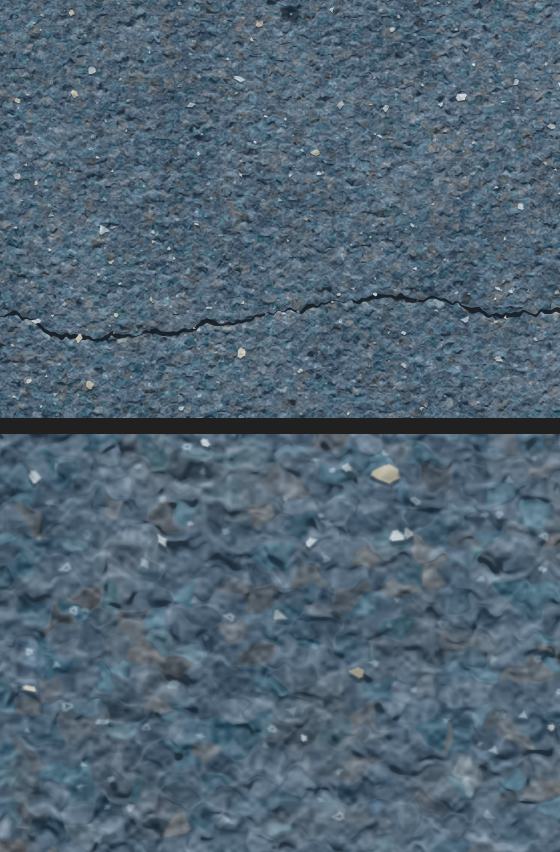
Top: the whole. Bottom: its middle third, enlarged.
A Shadertoy shader for this texture:

```glsl
// Weathered blue-grey asphalt: packed grains over a rough relief lit from above,
// strewn with angular pale chips and fine specks, and split by a ragged crack.
// Lengths are in units of the canvas height.

const vec3 BINDER = vec3(0.318, 0.397, 0.466);
const vec3 CREVICE = vec3(0.12, 0.165, 0.21);
const vec3 PALE_STONE = vec3(0.78, 0.82, 0.84);
const vec3 CREAM_STONE = vec3(0.83, 0.81, 0.74);
const vec3 SPECK = vec3(0.60, 0.68, 0.73);
const vec3 TEAL_TINT = vec3(-0.035, 0.015, 0.015);
const vec3 WARM_TINT = vec3(0.045, 0.005, -0.03);
const vec2 RELIEF_FREQ = vec2(42.0, 66.0);
const vec2 GRAIN_FREQ = vec2(50.0, 64.0);
const float LIGHT_STEP = 0.006;
const float RELIEF_GAIN = 0.36;
const float GRAIN_GAIN = 0.15;
const float FINE_GAIN = 0.13;
const float CRACK_WIDTH = 0.0045;

float hash(vec2 p) {
    return fract(sin(dot(p, vec2(127.1, 311.7))) * 43758.5453);
}

vec2 hash2(vec2 p) {
    return vec2(hash(p), hash(p + 57.3));
}

float noise(vec2 p) {
    vec2 i = floor(p), f = fract(p);
    f = f * f * (3.0 - 2.0 * f);
    return mix(mix(hash(i), hash(i + vec2(1, 0)), f.x),
               mix(hash(i + vec2(0, 1)), hash(i + vec2(1, 1)), f.x), f.y);
}

float relief(vec2 p) {
    p *= RELIEF_FREQ;
    return 0.5 * noise(p) + 0.3 * noise(p * 2.03 + 17.0) + 0.2 * noise(p * 4.1 + 41.0);
}

// Voronoi grains: x = random value of the grain, y = distance to its border
vec2 grains(vec2 p) {
    vec2 cell = floor(p), id = cell;
    float near = 9.0, next = 9.0;
    for (int j = -1; j <= 1; j++)
    for (int i = -1; i <= 1; i++) {
        vec2 c = cell + vec2(i, j);
        float d = length(c + hash2(c) - p);
        if (d < near) { next = near; near = d; id = c; }
        else next = min(next, d);
    }
    return vec2(hash(id + 9.7), next - near);
}

// Scattered angular stones: x = signed distance, y = random value of the stone
vec2 stones(vec2 p, float spacing, float radius, float density, float seed) {
    vec2 cell = floor(p / spacing);
    vec2 best = vec2(1.0, 0.0);
    for (int j = -1; j <= 1; j++)
    for (int i = -1; i <= 1; i++) {
        vec2 c = cell + vec2(i, j), key = c + seed;
        if (hash(key) > density) continue;
        vec2 q = p - (c + hash2(key + 3.1)) * spacing;
        float size = radius * mix(0.65, 1.35, hash(key + 5.9));
        float turn = 6.283 * hash(key + 8.3), d = -1.0;
        q.y *= 1.2;
        for (int k = 0; k < 6; k++) {
            float a = turn + float(k) * 1.047;
            float reach = size * mix(0.5, 1.25, hash(key + float(k) * 1.7));
            d = max(d, dot(q, vec2(cos(a), sin(a))) - reach);
        }
        if (d < best.x) best = vec2(d, hash(key + 12.4));
    }
    return best;
}

float crackHeight(float x) {
    float y = 0.252 - 0.058 * smoothstep(0.0, 0.17, x)
            + 0.095 * smoothstep(0.2, 1.02, x) - 0.035 * smoothstep(1.02, 1.2, x);
    return y + 0.018 * (noise(vec2(x * 22.0, 3.0)) - 0.5)
             + 0.010 * (noise(vec2(x * 75.0, 8.0)) - 0.5);
}

void mainImage(out vec4 fragColor, in vec2 fragCoord) {
    vec2 p = fragCoord / iResolution.y;
    float soft = max(0.0016, 0.7 / iResolution.y);
    vec2 warp = vec2(noise(p * 95.0), noise(p * 95.0 + 31.0)) - 0.5;
    vec2 w = p + warp * 0.010;

    // Relief, grains and fine grit
    float slope = relief(w + vec2(-0.3, 1.0) * LIGHT_STEP) - relief(w);
    vec2 grain = grains(w * GRAIN_FREQ);
    float tone = -RELIEF_GAIN * slope;
    tone += GRAIN_GAIN * (grain.x - 0.5) * smoothstep(0.0, 0.25, grain.y);
    tone += FINE_GAIN * (noise(p * vec2(210.0, 240.0)) - 0.5);
    tone += 0.06 * (noise(p * 9.0) - 0.5);
    vec3 col = BINDER + tone;
    float hue = hash(vec2(grain.x * 91.0, 4.0));
    col += TEAL_TINT * smoothstep(0.6, 1.0, hue) + WARM_TINT * smoothstep(0.75, 1.0, 1.0 - hue);
    col += WARM_TINT * 0.5 * smoothstep(0.55, 0.9, noise(p * 28.0));
    col = mix(col, CREVICE, 0.75 * smoothstep(0.14, 0.34, slope));

    // Dull stones half sunk in the binder
    vec2 dull = stones(w, 0.07, 0.013, 0.22, 71.0);
    vec3 dullColor = mix(vec3(0.34, 0.47, 0.58), vec3(0.52, 0.55, 0.56), dull.y);
    col = mix(col, dullColor + tone, 0.5 * smoothstep(soft, -soft, dull.x));

    // Dark stain near the upper edge
    float stain = length((w - vec2(0.697, 0.962)) * vec2(1.0, 1.4)) + 0.03 * (noise(p * 60.0) - 0.5);
    col = mix(col, CREVICE + 0.4 * tone, 0.75 * smoothstep(0.032, 0.02, stain));

    // Crack with a shaded upper lip and crumbled lower lip
    float above = p.y - crackHeight(p.x) + warp.y * 0.006;
    float gap = CRACK_WIDTH * mix(0.1, 1.5, noise(vec2(p.x * 30.0, 15.0)));
    float lip = smoothstep(0.025, 0.0, above) * smoothstep(-0.006, 0.0, above);
    col = mix(col, CREVICE, 0.35 * lip * noise(p * 55.0));
    float crumbs = smoothstep(-0.026, -0.008, above) * smoothstep(0.004, -0.004, above);
    col += vec3(0.17, 0.15, 0.12) * crumbs * smoothstep(0.45, 0.8, noise(p * 70.0 + 6.0));
    col = mix(col, CREVICE * 0.65, 0.9 * smoothstep(gap + soft, gap - soft, abs(above)));

    // Fine specks, some of them hollow rings
    vec2 speck = stones(p, 0.022, 0.0038, 0.28, 23.0);
    float ring = step(0.7, speck.y) * smoothstep(-0.0015, -0.0035, speck.x);
    float speckMask = smoothstep(soft, -soft, speck.x) * mix(0.25, 0.8, speck.y);
    col = mix(col, SPECK + tone, speckMask * (1.0 - 0.7 * ring));

    // Bright chips in two sizes, each over a thin shadow
    for (int k = 0; k < 2; k++) {
        float big = float(k), spacing = mix(0.05, 0.09, big), radius = mix(0.0048, 0.0098, big);
        vec2 q = p + warp * 0.004;
        float shadow = stones(q + vec2(0.0, 0.004), spacing, radius, 0.19, 37.0 + big * 50.0).x;
        vec2 chip = stones(q, spacing, radius, 0.19, 37.0 + big * 50.0);
        col = mix(col, CREVICE, 0.45 * smoothstep(soft, -soft, shadow));
        vec3 chipColor = mix(PALE_STONE, CREAM_STONE, step(0.65, chip.y)) - 0.16 * fract(chip.y * 7.0);
        col = mix(col, chipColor + 0.8 * tone, 0.95 * smoothstep(soft, -soft, chip.x));
    }
    fragColor = vec4(clamp(col, 0.0, 1.0), 1.0);
}
```
